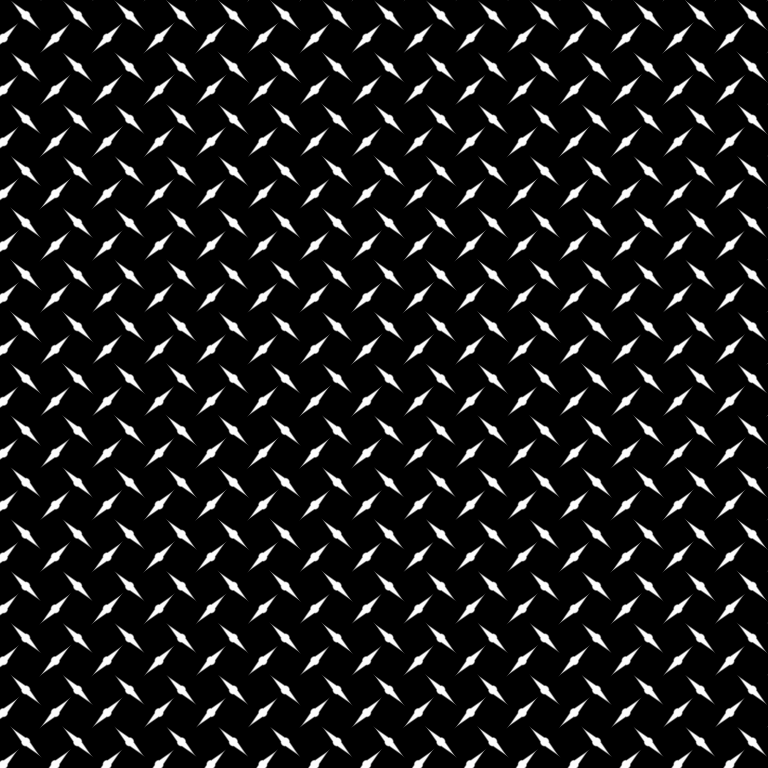
Reproduce this pattern procedurally as a Shadertoy shader.

```glsl
// Diamond tread plate: pale raised lugs on black, two per square cell,
// leaning in opposite diagonals. Each lug is a tapered spindle joined to
// a round boss, drawn from signed distances with a soft bevelled edge.

const float REPEATS = 14.8;                      // cells across the canvas
const vec2 FALLING_ANCHOR = vec2(0.5065, 0.5746); // a lug centre, canvas units
const vec2 RISING_ANCHOR = vec2(0.4774, 0.5451);
const vec3 PLATE_COLOR = vec3(0.0);
const vec3 LUG_COLOR = vec3(0.99);

// Position inside the repeating cell, centred on the anchor.
vec2 cellPosition(vec2 uv, vec2 anchor) {
    return fract((uv - anchor) * REPEATS + 0.5) - 0.5;
}

// Approximate distance to a spindle tapering linearly along x.
float spindleDistance(vec2 p, float halfLength, float halfWidth) {
    p = abs(p);
    vec2 edgeNormal = normalize(vec2(halfWidth, halfLength));
    return dot(p - vec2(halfLength, 0.0), edgeNormal);
}

// Spindle with a central boss, its long axis along the given direction.
float lugDistance(vec2 p, vec2 axis) {
    vec2 q = vec2(dot(p, axis), dot(p, vec2(-axis.y, axis.x)));
    float spindle = spindleDistance(q, 0.37, 0.068);
    float boss = length(q) - 0.087;
    return min(spindle, boss);
}

// Coverage with a bevel never narrower than the pixel filter.
float softFill(float distanceToEdge, float softness) {
    return 1.0 - smoothstep(-softness, softness, distanceToEdge + 0.004);
}

void mainImage(out vec4 fragColor, in vec2 fragCoord) {
    vec2 uv = fragCoord / iResolution.y;
    float pixel = REPEATS / iResolution.y;
    float softness = max(0.02, 0.7 * pixel);

    // Two interleaved lattices of lugs
    vec2 falling = normalize(vec2(1.0, -1.0));
    vec2 rising = normalize(vec2(1.0, 1.0));
    float d = min(lugDistance(cellPosition(uv, FALLING_ANCHOR), falling),
                  lugDistance(cellPosition(uv, RISING_ANCHOR), rising));

    fragColor = vec4(mix(PLATE_COLOR, LUG_COLOR, softFill(d, softness)), 1.0);
}
```
